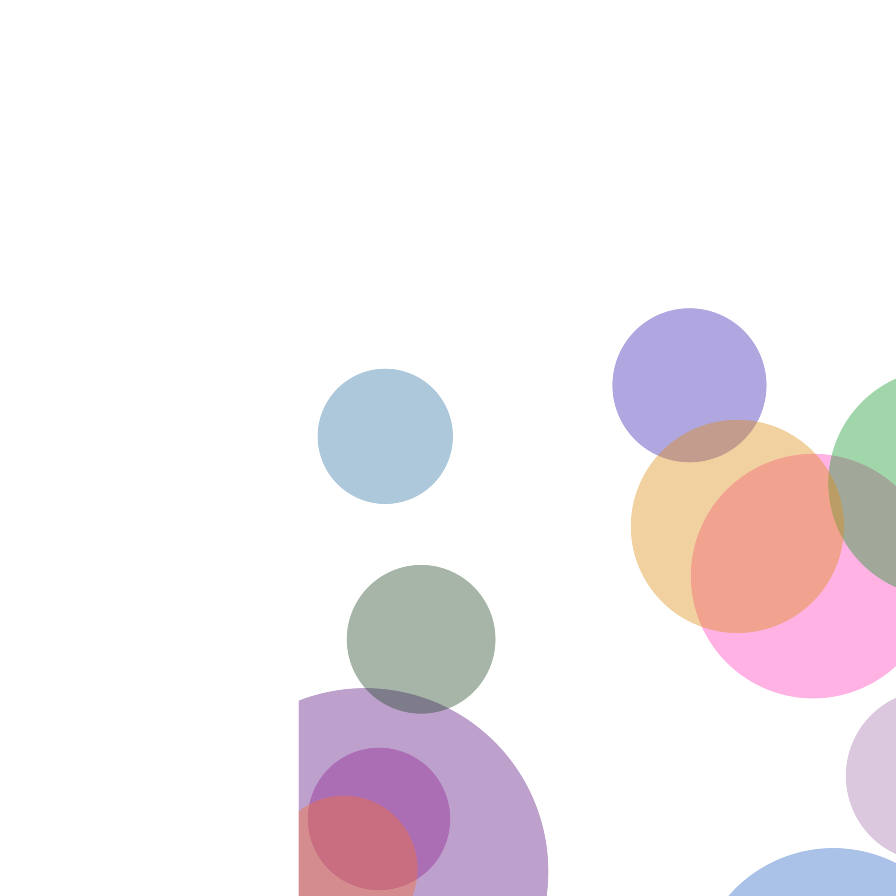
Write a Shadertoy shader that draws this background.

```glsl
// Translucent flat discs scattered over a white canvas, right of a cut line.
// Each disc is a circle distance function; one loop lays them over each other
// from back to front with the same opacity, so overlaps mix their tints.

#define OPACITY 0.4
#define CUT_X (1.0 / 3.0)
#define EDGE_PIXELS 1.0
#define PAPER vec3(1.0)

const int DISC_COUNT = 11;

// Centre (xy) and radius (z), in canvas heights, back to front
const vec3 DISCS[DISC_COUNT] = vec3[DISC_COUNT](
    vec3(0.430, 0.513, 0.0755),   // sky
    vec3(0.4075, 0.0275, 0.2045), // violet
    vec3(0.470, 0.2865, 0.083),   // sage
    vec3(0.423, 0.086, 0.0795),   // plum
    vec3(0.384, 0.030, 0.082),    // coral
    vec3(0.9075, 0.357, 0.1365),  // pink
    vec3(1.052, 0.461, 0.1276),   // green
    vec3(0.7695, 0.570, 0.086),   // indigo
    vec3(0.823, 0.4125, 0.119),   // orange
    vec3(1.040, 0.134, 0.096),    // mauve
    vec3(0.930, -0.1015, 0.155)   // blue
);

// Full-strength tint of each disc, in the same order
const vec3 TINTS[DISC_COUNT] = vec3[DISC_COUNT](
    vec3(0.20, 0.45, 0.65),
    vec3(0.35, 0.075, 0.50),
    vec3(0.125, 0.275, 0.15),
    vec3(0.565, 0.13, 0.575),
    vec3(0.965, 0.43, 0.20),
    vec3(1.00, 0.25, 0.725),
    vec3(0.075, 0.60, 0.175),
    vec3(0.225, 0.125, 0.70),
    vec3(0.875, 0.55, 0.075),
    vec3(0.65, 0.45, 0.675),
    vec3(0.175, 0.40, 0.775)
);

float circleDistance(vec2 p, vec3 disc) {
    return length(p - disc.xy) - disc.z;
}

// Smooth inside mask: 1 where the distance is negative
float coverage(float distance, float softness) {
    return 1.0 - smoothstep(-softness, softness, distance);
}

void mainImage(out vec4 fragColor, in vec2 fragCoord) {
    vec2 p = fragCoord / iResolution.y;
    float softness = 0.5 * EDGE_PIXELS / iResolution.y;

    // Nothing is painted left of the cut line
    float window = coverage(CUT_X - p.x, softness);

    // Lay the discs over the paper
    vec3 color = PAPER;
    for (int i = 0; i < DISC_COUNT; i++) {
        float mask = coverage(circleDistance(p, DISCS[i]), softness);
        color = mix(color, TINTS[i], OPACITY * mask * window);
    }

    fragColor = vec4(color, 1.0);
}
```
